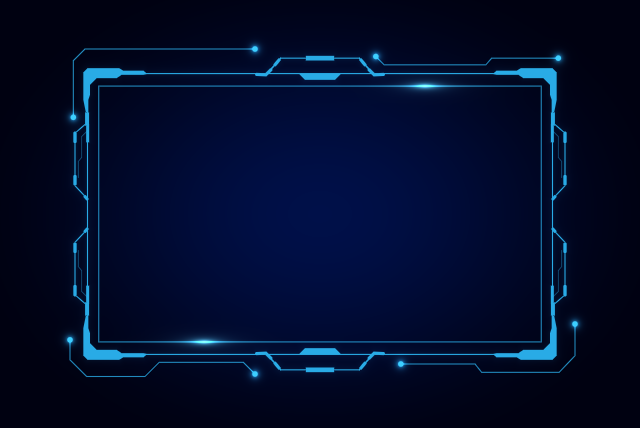
A Shadertoy shader for this background:

```glsl
// Glowing cyan interface frame with circuit traces on a dark blue vignette.
#define GRID_WIDTH 768.0
#define LINE_HALF 0.65
#define DOT_RADIUS 3.3
#define DOT_GLOW 0.55
#define FLARE_GAIN 0.9
#define CYAN vec3(0.16, 0.67, 0.90)
#define HOT vec3(0.40, 0.90, 1.00)
#define CENTER_BLUE vec3(0.0, 0.062, 0.285)
#define EDGE_BLUE vec3(0.0, 0.004, 0.065)

float pixel; // size of one pixel in grid units

float cover(float d) { return clamp(0.5 - d / pixel, 0.0, 1.0); }

float box(vec2 p, vec2 halfSize) {
    vec2 d = abs(p) - halfSize;
    return length(max(d, 0.0)) + min(max(d.x, d.y), 0.0);
}

float segment(vec2 p, vec2 a, vec2 b) {
    vec2 ab = b - a;
    float t = clamp(dot(p - a, ab) / max(dot(ab, ab), 1e-4), 0.0, 1.0);
    return length(p - a - ab * t);
}

// Open path; shorter paths repeat their last point.
float path(vec2 p, vec2 v[7]) {
    float d = 1e4;
    for (int i = 0; i < 6; i++) d = min(d, segment(p, v[i], v[i + 1]));
    return d;
}

// Signed distance to the stepped corner plate.
float cornerPlate(vec2 p) {
    vec2 v[16] = vec2[16](
        vec2(279, 175), vec2(241, 175), vec2(236, 172), vec2(212, 172),
        vec2(207, 168), vec2(212, 167), vec2(238, 167), vec2(244, 163),
        vec2(268, 163), vec2(276, 155), vec2(276, 143), vec2(278, 137),
        vec2(278, 122), vec2(281, 122), vec2(284, 137), vec2(284, 170));
    float d = 1e4, side = 1.0;
    for (int i = 0; i < 16; i++) {
        vec2 a = v[i], b = v[(i + 1) % 16];
        d = min(d, segment(p, a, b));
        if ((a.y > p.y) != (b.y > p.y) &&
            p.x < a.x + (b.x - a.x) * (p.y - a.y) / (b.y - a.y)) side = -side;
    }
    return d * side;
}

// Solid parts and outlines, folded into one quadrant.
float frameShape(vec2 q) {
    float d = abs(box(q, vec2(279, 168.5))) - LINE_HALF;
    d = min(d, cornerPlate(q));

    // Middle tab: outline, thick joints, bar and trapezoid
    d = min(d, segment(q, vec2(0, 187), vec2(47, 187)) - LINE_HALF);
    d = min(d, segment(q, vec2(47, 187), vec2(64, 168)) - 1.0);
    d = min(d, segment(q, vec2(49, 185), vec2(54, 179)) - 1.9);
    d = min(d, segment(q, vec2(59, 173), vec2(64, 168)) - 1.9);
    d = min(d, segment(q, vec2(65, 167), vec2(76, 167.5)) - 1.9);
    d = min(d, box(q - vec2(0, 187), vec2(17, 2.8)));
    float slope = (q.x - 22.0 - (q.y - 165.0)) * 0.707;
    d = min(d, max(abs(q.y - 165.0) - 4.0, slope));

    // Side bracket: outline, thick ends and rail
    d = min(d, path(q, vec2[7](vec2(279, 110), vec2(294, 97), vec2(294, 34),
        vec2(279, 18), vec2(279, 18), vec2(279, 18), vec2(279, 18))) - LINE_HALF);
    d = min(d, segment(q, vec2(294, 87), vec2(294, 97)) - 2.0);
    d = min(d, segment(q, vec2(294, 36), vec2(294, 45)) - 2.0);
    d = min(d, segment(q, vec2(279.5, 18), vec2(282, 21)) - 1.8);
    d = min(d, box(q - vec2(279.5, 114), vec2(2.4, 8)));
    return min(d, box(q - vec2(278.8, 97), vec2(1.8, 11)));
}

// Circuit trace with a glowing dot on each end.
vec3 trace(vec3 color, vec2 p, vec2 v[7]) {
    float dotDist = min(length(p - v[0]), length(p - v[6])) - DOT_RADIUS;
    color = mix(color, CYAN, 0.8 * cover(path(p, v) - LINE_HALF));
    color += CYAN * DOT_GLOW * exp(-max(dotDist, 0.0) / 3.0);
    return mix(color, HOT * vec3(0.6, 0.9, 1.0), cover(dotDist));
}

vec3 flare(vec2 p) {
    float streak = exp(-abs(p.x) / 28.0 - abs(p.y) / 1.2);
    float core = exp(-length(p / vec2(9.0, 2.6)));
    float halo = 0.22 * exp(-length(p / vec2(24.0, 6.0)));
    return HOT * FLARE_GAIN * (0.6 * streak + core + halo);
}

void mainImage(out vec4 fragColor, in vec2 fragCoord) {
    pixel = GRID_WIDTH / iResolution.x;
    vec2 p = (fragCoord - 0.5 * iResolution.xy) * pixel;
    vec2 q = abs(p);

    // Background vignette
    float fade = smoothstep(0.0, 1.0, length(p / vec2(445, 325)));
    vec3 color = mix(CENTER_BLUE, EDGE_BLUE, fade);

    // Frame, inner screen edge and faint bracket wiring
    float shape = frameShape(q);
    color += CYAN * 0.07 * exp(-max(shape, 0.0) / 4.0);
    float screen = abs(box(p, vec2(265.5, 153.5))) - LINE_HALF;
    color = mix(color, CYAN, 0.8 * cover(screen));
    float wire = path(q, vec2[7](vec2(280, 99), vec2(286, 93), vec2(286, 68),
        vec2(290, 63), vec2(290, 44), vec2(290, 44), vec2(290, 44)));
    color = mix(color, CYAN, 0.45 * cover(wire - 0.5));
    color = mix(color, CYAN, cover(shape));

    // Circuit traces around the frame
    color = trace(color, p, vec2[7](vec2(-78, 198), vec2(-282, 198), vec2(-296, 184),
        vec2(-296, 116), vec2(-296, 116), vec2(-296, 116), vec2(-296, 116)));
    color = trace(color, p, vec2[7](vec2(67, 189), vec2(77, 179), vec2(199, 179),
        vec2(206, 187), vec2(286, 187), vec2(286, 187), vec2(286, 187)));
    color = trace(color, p, vec2[7](vec2(-300, -151), vec2(-300, -175), vec2(-280, -195),
        vec2(-210, -195), vec2(-193, -178), vec2(-92, -178), vec2(-78, -192)));
    color = trace(color, p, vec2[7](vec2(97, -180), vec2(186, -180), vec2(194, -190),
        vec2(287, -190), vec2(306, -170), vec2(306, -132), vec2(306, -132)));

    color += flare(p - vec2(126, 153.5)) + flare(p + vec2(139, 153.5));
    fragColor = vec4(min(color, 1.0), 1.0);
}
```
